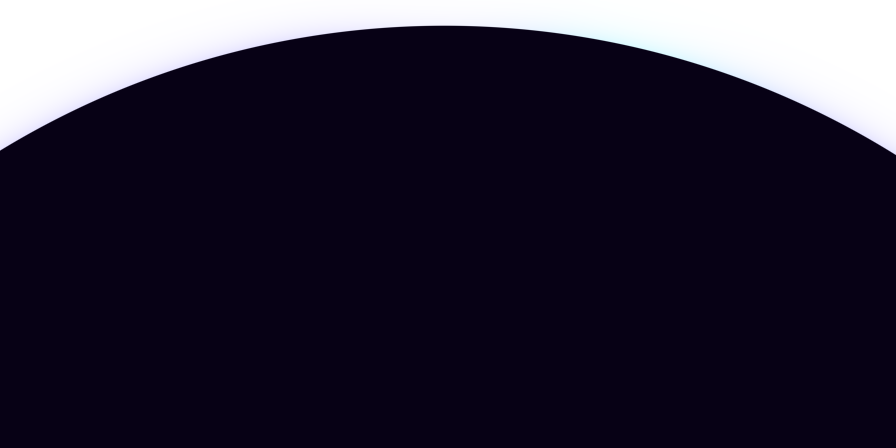
A WebGL 2 fragment shader for this background:

```glsl
#version 300 es
precision highp float;

// A huge dark disc rises from below against a white sky.
// A signed distance to its rim gives the smooth edge and a faint halo,
// whose tint drifts from lavender to cyan and back along the arc.

uniform vec2 u_resolution;
out vec4 fragColor;

// Signed distance to a circle, negative inside
float circleDistance(vec2 p, vec2 center, float radius) {
    return length(p - center) - radius;
}

// Halo tint along the arc: lavender, with a cyan stretch right of the top
vec3 haloTint(float x) {
    vec3 lavender = vec3(0.90, 0.89, 1.0);
    vec3 cyan = vec3(0.86, 0.98, 1.0);
    float cyanAmount = exp(-pow((x - 1.42) / 0.28, 2.0));
    return mix(lavender, cyan, cyanAmount);
}

void main() {
    // Canvas height is one unit
    vec2 p = gl_FragCoord.xy / u_resolution.y;
    p.x -= 0.5 * (u_resolution.x / u_resolution.y - 2.0);
    float pixel = 1.0 / u_resolution.y;

    float d = circleDistance(p, vec2(0.992, -0.961), 1.9036);

    // White sky with a halo that is weakest above the top of the disc
    float fade = exp(-max(d, 0.0) * 36.0);
    float strength = mix(0.45, 1.0, smoothstep(0.0, 0.4, abs(p.x - 0.992)));
    vec3 sky = mix(vec3(1.0), haloTint(p.x), fade * strength);

    // Dark disc with an edge one pixel wide
    vec3 disc = vec3(0.026, 0.005, 0.082);
    float outside = smoothstep(-0.75 * pixel, 0.75 * pixel, d);
    fragColor = vec4(mix(disc, sky, outside), 1.0);
}
```
